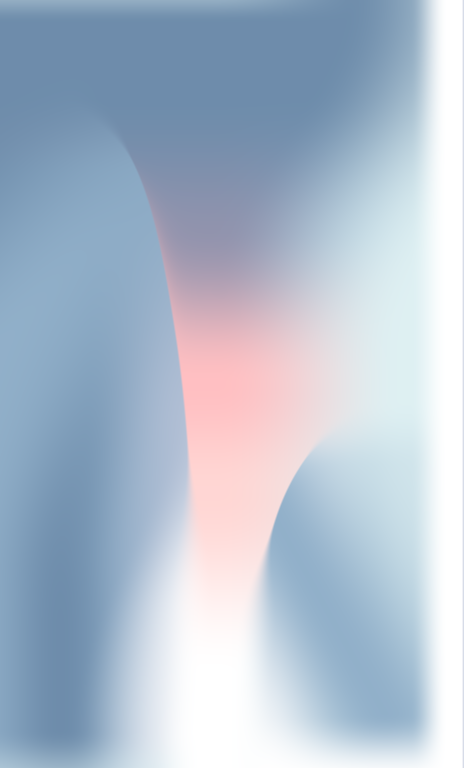
This background is drawn by a WebGL 2 fragment shader. Its source:

```glsl
#version 300 es
precision highp float;
// Soft folded gradient: a slate-to-pink backdrop glows between two misty folds.
// Each fold is a curved edge with its own shading; colours blend by smooth ramps,
// and a white margin closes the right side.

#define SLATE vec3(0.43, 0.55, 0.67)
#define MIST  vec3(0.57, 0.69, 0.79)
#define MAUVE vec3(0.58, 0.58, 0.68)
#define LILAC vec3(0.74, 0.77, 0.85)
#define PINK  vec3(1.00, 0.75, 0.76)
#define BLUSH vec3(1.00, 0.84, 0.83)
#define PALE  vec3(0.87, 0.94, 0.95)
#define WHITE vec3(1.0)
#define EDGE_SOFTNESS 0.003

uniform vec2 u_resolution;
out vec4 fragColor;

float gaussian(float d, float width) {
    return exp(-d * d / (width * width));
}

// Horizontal place of the left fold's edge at a given depth from the top.
float leftEdge(float depth) {
    float s = max(depth - 0.13, 0.0);
    float tail = max(s - 0.30, 0.0);
    return 0.31 + 0.23 * (s - 1.7 * tail * tail) - 0.13 * exp(-14.0 * s);
}

float rightEdge(float depth) {
    return 0.54 + 0.21 * exp(-10.0 * (depth - 0.54));
}

// Vertical ramp from slate through pink to white, paling to the right.
vec3 backdrop(float x, float depth) {
    vec3 dusk = mix(MAUVE, MIST, smoothstep(0.45, 0.85, x));
    vec3 color = mix(SLATE, dusk, smoothstep(0.12, 0.34, depth));
    color = mix(color, PINK, smoothstep(0.30, 0.50, depth));
    color = mix(color, BLUSH, smoothstep(0.50, 0.64, depth));
    color = mix(color, WHITE, smoothstep(0.64, 0.88, depth));

    float paleStart = mix(0.74, 0.47, smoothstep(0.0, 0.36, depth));
    float paleEnd = mix(1.16, 0.87, smoothstep(0.03, 0.46, depth));
    color = mix(color, PALE, smoothstep(paleStart, paleEnd, x));

    // Thin pink light along the left fold
    float rim = exp(-max(x - leftEdge(depth), 0.0) / 0.02);
    float rimSpan = smoothstep(0.18, 0.36, depth) * smoothstep(0.60, 0.42, depth);
    return mix(color, PINK, 0.35 * rim * rimSpan);
}

// A shaded trough slants down to the left; the inner side lightens downwards.
vec3 leftFold(float x, float depth) {
    vec3 color = mix(SLATE, MIST, smoothstep(0.12, 0.46, depth + 0.6 * x));
    float descent = smoothstep(0.25, 0.75, depth);
    float center = mix(0.31, 0.13, descent);
    float width = mix(0.15, 0.115, descent);
    float strength = mix(0.15, 1.0, smoothstep(0.30, 0.82, depth));
    color = mix(color, SLATE, strength * gaussian(x - center, width));

    float lilac = smoothstep(0.18, 0.42, x) * smoothstep(0.22, 0.56, depth);
    color = mix(color, LILAC, 0.75 * lilac);

    float fadeStart = mix(0.38, 0.15, smoothstep(0.50, 0.95, depth));
    float fadeEnd = mix(0.80, 0.45, smoothstep(0.40, 0.80, depth));
    color = mix(color, WHITE, smoothstep(fadeStart, fadeEnd, x));
    return mix(color, PALE, 0.5 * smoothstep(0.95, 1.02, depth));
}

// A blue diagonal band fading to white on one side and pale cyan on the other.
vec3 rightFold(float x, float depth, float aspect) {
    vec2 start = vec2(0.58 * aspect, 0.66);
    vec2 axis = vec2(0.83 * aspect, 0.93) - start;
    vec2 offset = vec2(x * aspect, depth) - start;
    float along = clamp(dot(offset, axis) / dot(axis, axis), 0.0, 1.0);
    float side = offset.x * axis.y - offset.y * axis.x;
    float width = mix(0.10, 0.105, smoothstep(-0.015, 0.015, side));
    float band = gaussian(length(offset - along * axis), width);

    vec3 haze = mix(PALE, MIST, 0.15);
    vec3 base = mix(WHITE, haze, smoothstep(0.58, 0.82, x));
    vec3 color = mix(base, MIST, band);
    return mix(color, WHITE, smoothstep(0.93, 1.02, depth));
}

void main() {
    vec2 uv = gl_FragCoord.xy / u_resolution;
    float aspect = u_resolution.x / u_resolution.y;
    float x = uv.x;
    float depth = 1.0 - uv.y;
    vec3 color = backdrop(x, depth);

    // Left fold, emerging softly at its crest
    float leftSoft = EDGE_SOFTNESS + 0.04 * smoothstep(0.21, 0.12, depth);
    leftSoft += 0.05 * smoothstep(0.57, 0.80, depth);
    float leftGap = x - leftEdge(depth);
    float leftMask = smoothstep(leftSoft, -leftSoft, leftGap);
    leftMask *= smoothstep(0.08, 0.23, depth);
    color = mix(color, leftFold(x, depth), leftMask);

    // Right fold, sharp above and dissolving below
    float rightSoft = EDGE_SOFTNESS + 0.04 * smoothstep(0.68, 0.82, depth);
    rightSoft += 0.03 * smoothstep(0.60, 0.54, depth);
    float rightGap = x - rightEdge(depth);
    float rightMask = smoothstep(-rightSoft, rightSoft, rightGap);
    rightMask *= smoothstep(0.52, 0.61, depth);
    color = mix(color, rightFold(x, depth, aspect), rightMask);

    // Light along the top, the white right margin and its thin border
    float topLight = smoothstep(0.03, -0.01, depth) * smoothstep(0.80, 0.45, x);
    color = mix(color, PALE, 0.4 * topLight);
    color = mix(color, WHITE, smoothstep(0.885, 0.965, x));
    color = mix(color, LILAC, 0.6 * smoothstep(0.9955, 0.9985, x));
    fragColor = vec4(color, 1.0);
}
```
